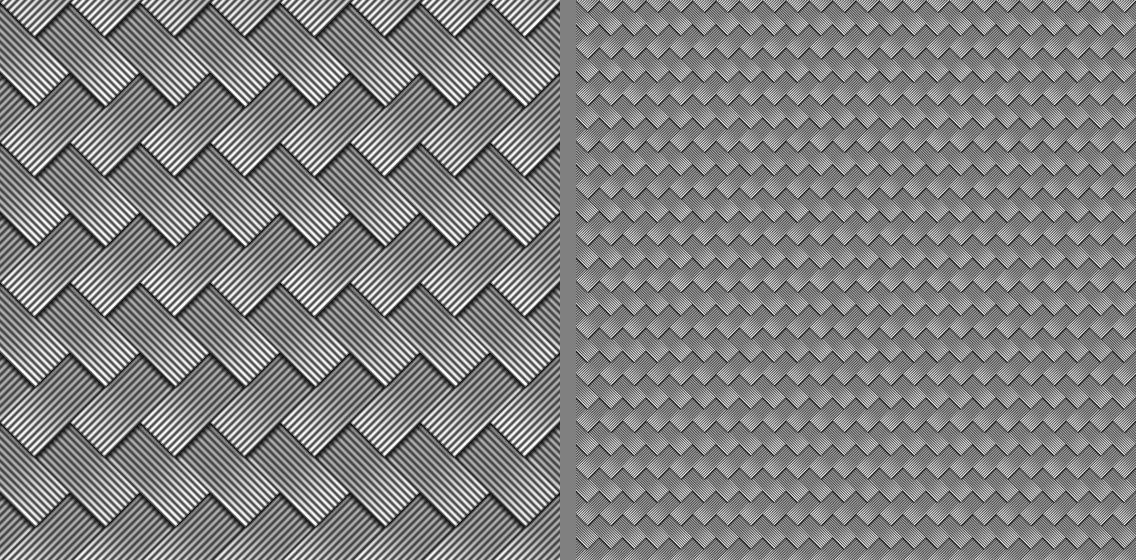
Left: one tile. Right: repeated 3 by 3.
Reproduce this pattern procedurally as a WebGL 2 fragment shader.

```glsl
#version 300 es
precision highp float;
// Diagonal herringbone weave of ribbed grey straps, 8 repeats across and 4 down.

uniform vec2 u_resolution;
out vec4 fragColor;

const float TAU = 6.2831853;
const float UNITS = 16.0;        // half-repeats across the canvas
const float RIBS = 9.0;          // ribs across one strap
const float GROOVE_GREY = 0.25;
const float RIB_GREY = 0.70;
const float SHINE_GREY = 1.02;
const float SHADOW_GREY = 0.04;

float hash(vec2 p) {
    return fract(sin(dot(p, vec2(127.1, 311.7))) * 43758.5453);
}

// Finds the strap at p: x runs along it (0 to 2), y across it (0 to 1),
// zw is an identity that wraps with the canvas.
vec4 findStrap(vec2 p) {
    vec2 diagonal = vec2(p.x + p.y, p.y - p.x) * 0.5;
    vec2 cell = floor(diagonal);
    vec2 local = diagonal - cell;
    float kind = mod(cell.x + cell.y, 4.0);
    bool falling = kind < 2.0;
    float part = falling ? kind : kind - 2.0;
    vec2 start = cell - (falling ? vec2(part, 0.0) : vec2(0.0, part));
    vec2 id = mod(vec2(start.x - start.y, start.x + start.y), UNITS);
    vec2 coord = falling ? local : local.yx;
    return vec4(coord.x + part, coord.y, id);
}

// Fine ribs, lit more strongly toward the raised end of the strap.
float ribbedGrey(vec2 strap, vec2 id) {
    float phase = (hash(id) - 0.5) * 0.8;
    float rib = 0.5 - 0.5 * cos(TAU * RIBS * strap.y + phase);
    float shine = smoothstep(0.7, 1.9, strap.x) * mix(0.8, 1.0, hash(id + 7.3));
    float crest = mix(RIB_GREY, SHINE_GREY, shine);
    float groove = GROOVE_GREY + 0.03 * shine;
    float rim = smoothstep(0.90, 0.96, strap.y) * hash(id + 19.1);
    return mix(groove, crest, rib) + 0.2 * rim;
}

// Light left after the shadows of overlapping straps and the thin seams.
float exposure(vec2 strap) {
    float tucked = smoothstep(-0.03, 0.14, strap.x);
    float covered = 1.0 - smoothstep(0.88, 1.06, strap.x);
    float side = mix(1.0, smoothstep(-0.03, 0.10, strap.y), covered);
    float sideGap = min(strap.y, 1.0 - strap.y);
    float endGap = min(strap.x, 2.0 - strap.x);
    float seam = smoothstep(0.0, 0.035, min(sideGap, endGap));
    return tucked * side * mix(0.5, 1.0, seam);
}

void main() {
    vec2 uv = gl_FragCoord.xy / u_resolution;
    vec2 p = vec2(uv.x, 1.0 - uv.y) * UNITS - vec2(0.0, 0.06);
    vec4 strap = findStrap(p);
    float grey = ribbedGrey(strap.xy, strap.zw);
    grey = mix(SHADOW_GREY, grey, exposure(strap.xy));
    fragColor = vec4(vec3(clamp(grey, 0.0, 1.0)), 1.0);
}
```
